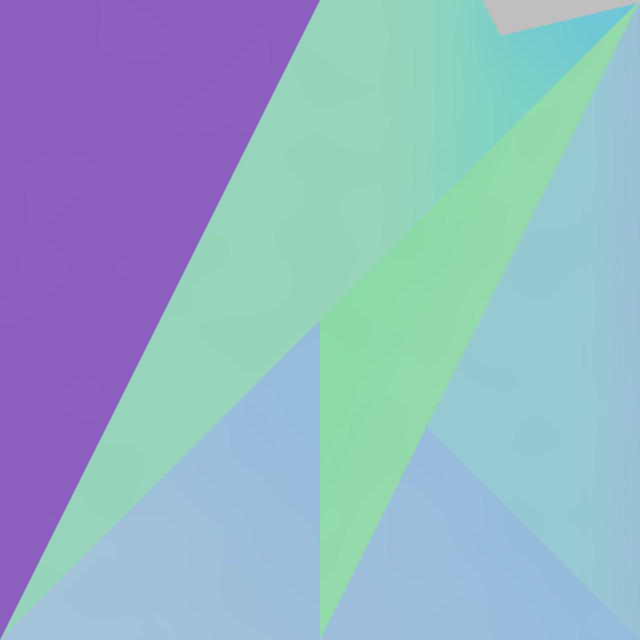
A WebGL 2 fragment shader for this background:

```glsl
#version 300 es
precision highp float;
// Flat folded facets: a violet wedge, a mint band, a green blade and blue wings.
// Each facet is a set of half planes with its own soft gradient, laid over one
// another with smoothed edges; faint gradient noise gives a mottled tint.

uniform vec2 u_resolution;
out vec4 outColor;

const vec3 VIOLET      = vec3(0.550, 0.370, 0.750);
const vec3 MINT        = vec3(0.588, 0.833, 0.732);
const vec3 TURQUOISE   = vec3(0.490, 0.825, 0.770);
const vec3 CYAN        = vec3(0.420, 0.765, 0.855);
const vec3 GREEN       = vec3(0.550, 0.853, 0.652);
const vec3 PALE_GREEN  = vec3(0.577, 0.852, 0.668);
const vec3 BLUE        = vec3(0.588, 0.738, 0.868);
const vec3 PALE_BLUE   = vec3(0.640, 0.760, 0.850);
const vec3 AQUA        = vec3(0.590, 0.787, 0.825);
const vec3 DUSTY_BLUE  = vec3(0.610, 0.752, 0.840);
const vec3 GREY        = vec3(0.750, 0.750, 0.750);
const vec2 TAB_CORNER  = vec2(0.782, 0.944);
const vec2 TAB_TOP     = vec2(0.753, 1.0);
const vec2 TAB_RIGHT   = vec2(1.0, 0.996);
const float NOISE_SCALE  = 9.0;
const float NOISE_AMOUNT = 0.006;

vec2 hashGradient(vec2 cell) {
    vec2 h = vec2(dot(cell, vec2(127.1, 311.7)), dot(cell, vec2(269.5, 183.3)));
    return 2.0 * fract(sin(h) * 43758.5) - 1.0;
}

float gradientNoise(vec2 p) {
    vec2 i = floor(p), f = fract(p);
    vec2 w = f * f * f * (f * (6.0 * f - 15.0) + 10.0);
    vec2 e = vec2(1.0, 0.0);
    float low = mix(dot(hashGradient(i), f),
                    dot(hashGradient(i + e), f - e), w.x);
    float high = mix(dot(hashGradient(i + e.yx), f - e.yx),
                     dot(hashGradient(i + 1.0), f - 1.0), w.x);
    return mix(low, high, w.y);
}

// Signed distance to the line a-b, positive on its left side.
float leftOf(vec2 p, vec2 a, vec2 b) {
    vec2 d = normalize(b - a);
    return dot(p - a, vec2(-d.y, d.x));
}

// Coverage of the positive side, smoothed over one pixel.
float cover(float dist) {
    return clamp(dist * min(u_resolution.x, u_resolution.y) + 0.5, 0.0, 1.0);
}

void main() {
    vec2 p = gl_FragCoord.xy / u_resolution;

    // Fold lines, all meeting at corners or midpoints of the canvas
    float violetSide = leftOf(p, vec2(0.0), vec2(0.5, 1.0));
    float aboveDiagonal = leftOf(p, vec2(0.0), vec2(1.0));
    float rightWing = -leftOf(p, vec2(0.5, 0.0), vec2(1.0));
    float aboveCross = leftOf(p, vec2(1.0, 0.0), vec2(0.0, 1.0));

    // Gradients of each facet
    vec3 leftBlue = mix(PALE_BLUE, BLUE, smoothstep(0.1, 0.85, p.x + 0.7 * p.y));
    vec3 rightBlue = mix(mix(BLUE, PALE_BLUE, 0.5), BLUE,
                         smoothstep(0.6, 0.97, p.x + 0.5 * p.y));
    vec3 aqua = mix(AQUA, DUSTY_BLUE, smoothstep(0.9, 1.02, p.x));
    vec3 green = mix(GREEN, PALE_GREEN, smoothstep(0.18, 0.0, -rightWing));
    vec3 mint = mix(MINT, TURQUOISE, smoothstep(0.58, 0.83, p.x));
    float cornerGlow = smoothstep(0.30, 0.02, distance(p, vec2(1.0)));
    float tabGlow = smoothstep(0.17, 0.0, distance(p, vec2(0.87, 0.97)));
    mint = mix(mint, CYAN, max(0.85 * cornerGlow, 0.5 * tabGlow));

    // Facets from back to front
    vec3 color = mix(leftBlue, green, cover(p.x - 0.5));
    color = mix(color, mix(rightBlue, aqua, cover(-aboveCross)), cover(rightWing));
    color = mix(color, mint, cover(aboveDiagonal));
    color = mix(color, VIOLET, cover(violetSide));

    // Grey tab at the top edge
    float tab = min(leftOf(p, TAB_TOP, TAB_CORNER), leftOf(p, TAB_CORNER, TAB_RIGHT));
    color = mix(color, GREY, smoothstep(-0.002, 0.002, tab));

    color += NOISE_AMOUNT * gradientNoise(p * NOISE_SCALE);
    outColor = vec4(color, 1.0);
}
```
